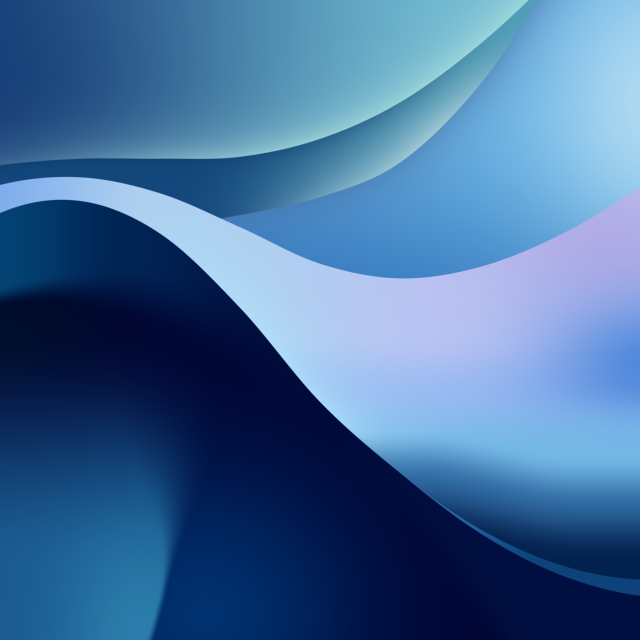
Reproduce this background procedurally as a WebGL 2 fragment shader.

```glsl
#version 300 es
precision highp float;
// Draws layered, softly lit blue waves: folded sheets above a pale ribbon over a dark hollow.

#define SHEET_GLOW 0.035
#define FOLD_SHADOW 0.022
#define RIM_WIDTH 0.045
#define SLIVER_START 0.64
#define SLIVER_WIDTH 0.025

uniform vec2 u_resolution;
out vec4 fragColor;

// Smooth curve through nine evenly spaced heights, with curved ends.
float wave(float x, float h[9]) {
    float s = clamp(x, 0.0, 1.0) * 8.0;
    int i = min(int(s), 7);
    float t = s - float(i);
    float b = h[i], c = h[i + 1];
    float a = i > 0 ? h[i - 1] : 3.0 * (h[0] - h[1]) + h[2];
    float d = i < 7 ? h[i + 2] : 3.0 * (h[8] - h[7]) + h[6];
    return b + 0.5 * t * (c - a + t * (2.0 * a - 5.0 * b + 4.0 * c - d
        + t * (3.0 * (b - c) + d - a)));
}

// Approximate signed distance above a wave.
float above(vec2 p, float h[9]) {
    float e = 0.004;
    float x = clamp(p.x, e, 1.0 - e);
    float slope = (wave(x + e, h) - wave(x - e, h)) / (2.0 * e);
    return (p.y - wave(p.x, h)) / sqrt(1.0 + slope * slope);
}

// Soft elliptical spot of light.
float spot(vec2 p, vec2 center, vec2 radius) {
    vec2 q = (p - center) / radius;
    return exp(-dot(q, q));
}

float cover(float d) {
    float pixel = 1.0 / min(u_resolution.x, u_resolution.y);
    return smoothstep(-0.8 * pixel, 0.8 * pixel, d);
}

// Top left sheet, brightest along its lower rim.
vec3 topSheet(vec2 p, float d) {
    vec3 c = mix(vec3(0.08, 0.23, 0.46), vec3(0.45, 0.74, 0.83), smoothstep(-0.15, 0.82, p.x));
    c = mix(c, vec3(0.07, 0.22, 0.45), 0.4 * spot(p, vec2(0.0, 0.86), vec2(0.22, 0.12)));
    float glow = exp(-max(d, 0.0) / SHEET_GLOW) * mix(0.25, 0.75, smoothstep(0.0, 0.5, p.x));
    return mix(c, vec3(0.67, 0.87, 0.87), glow);
}

// Narrow fold tucked under the top sheet.
vec3 foldSheet(vec2 p, float dTop, float dLow) {
    vec3 c = mix(vec3(0.08, 0.28, 0.49), vec3(0.33, 0.63, 0.73), smoothstep(0.25, 0.75, p.x));
    float pale = exp(-max(dLow, 0.0) / 0.045) * smoothstep(0.32, 0.68, p.x);
    c = mix(c, vec3(0.68, 0.82, 0.86), 0.9 * pale * smoothstep(0.98, 0.78, p.y));
    float shadow = exp(min(dTop, 0.0) / FOLD_SHADOW);
    return mix(c, vec3(0.04, 0.24, 0.42), 0.55 * shadow * smoothstep(1.05, 0.7, p.y));
}

// Broad sheet on the right, lit from the far edge.
vec3 rightSheet(vec2 p, float dFold) {
    float light = smoothstep(0.5, 0.92, p.y + 0.25 * (p.x - 0.5));
    vec3 c = mix(vec3(0.22, 0.48, 0.75), vec3(0.42, 0.71, 0.90), light);
    c = mix(c, vec3(0.70, 0.86, 0.95), 0.95 * spot(p, vec2(1.03, 0.84), vec2(0.17, 0.22)));
    float shadow = exp(min(dFold, 0.0) / 0.035);
    return mix(c, vec3(0.27, 0.43, 0.64), 0.5 * shadow);
}

// Pale ribbon that turns from lavender to deep blue.
vec3 ribbon(vec2 p, float dLow) {
    vec3 c = mix(vec3(0.50, 0.68, 0.93), vec3(0.68, 0.81, 0.94), smoothstep(-0.02, 0.24, p.x));
    c = mix(c, vec3(0.73, 0.77, 0.95), smoothstep(0.35, 0.7, p.x));
    c = mix(c, vec3(0.69, 0.65, 0.89), 0.8 * spot(p, vec2(0.95, 0.62), vec2(0.2, 0.11)));
    c = mix(c, vec3(0.55, 0.71, 0.95), 0.7 * smoothstep(0.48, 0.38, p.y));
    c = mix(c, vec3(0.29, 0.52, 0.85), 0.95 * spot(p, vec2(1.03, 0.43), vec2(0.18, 0.11)));
    c = mix(c, vec3(0.45, 0.72, 0.90), smoothstep(0.40, 0.29, p.y));
    float rim = exp(-max(dLow, 0.0) / RIM_WIDTH) * smoothstep(0.15, 0.42, p.x);
    c = mix(c, vec3(0.69, 0.88, 0.98), 0.8 * rim * smoothstep(0.25, 0.36, p.y));
    float depth = p.y - 0.04 * smoothstep(0.9, 0.65, p.x);
    c = mix(c, vec3(0.19, 0.42, 0.64), smoothstep(0.29, 0.205, depth));
    return mix(c, vec3(0.01, 0.13, 0.31), smoothstep(0.225, 0.125, depth));
}

// Dark hollow with a shaded vault and a blue swell in the corner.
vec3 hollow(vec2 p) {
    vec3 c = mix(vec3(0.0, 0.01, 0.19), vec3(0.0, 0.19, 0.43),
        spot(p, vec2(0.32, 0.04), vec2(0.25, 0.24)));
    c = mix(c, vec3(0.0, 0.05, 0.17), spot(p, vec2(0.0, 0.49), vec2(0.18, 0.1)));

    float edge = 0.272 - 0.7 * (p.y - 0.23) * (p.y - 0.23);
    float blur = mix(0.007, 0.11, smoothstep(0.08, 0.42, p.y));
    float swell = smoothstep(blur, -blur, p.x - edge) * smoothstep(0.5, 0.12, p.y);
    vec3 swellColor = mix(vec3(0.10, 0.35, 0.56), vec3(0.17, 0.49, 0.67),
        spot(p, vec2(0.22, 0.0), vec2(0.13, 0.2)));
    c = mix(c, swellColor, swell);

    float vault = p.y - 0.55 + 1.2 * (p.x - 0.11) * (p.x - 0.11);
    float softness = mix(0.016, 0.07, smoothstep(0.0, 0.35, p.x));
    vec3 vaultColor = mix(vec3(0.01, 0.26, 0.45), vec3(0.0, 0.14, 0.33), smoothstep(0.0, 0.2, p.x));
    vaultColor = mix(vaultColor, vec3(0.0, 0.06, 0.25), smoothstep(0.2, 0.43, p.x));
    return mix(c, vaultColor, smoothstep(-softness, softness, vault));
}

void main() {
    vec2 p = gl_FragCoord.xy / u_resolution;
    float dTop = above(p, float[9](0.742, 0.752, 0.752, 0.755, 0.783, 0.84, 0.931, 1.048, 1.18));
    float dFold = above(p, float[9](0.6, 0.63, 0.645, 0.664, 0.692, 0.746, 0.868, 1.05, 1.22));
    float dCrest = above(p, float[9](0.711, 0.723, 0.698, 0.645, 0.588, 0.565, 0.583, 0.633, 0.708));
    float dLow = above(p, float[9](0.667, 0.686, 0.635, 0.519, 0.372, 0.261, 0.167, 0.102, 0.069));

    // Stack the layers from the back to the front.
    vec3 color = rightSheet(p, dFold);
    color = mix(color, foldSheet(p, dTop, dFold), cover(dFold));
    color = mix(color, topSheet(p, dTop), cover(dTop));
    color = mix(color, ribbon(p, dLow), cover(-dCrest));

    // Thin translucent underside of the ribbon.
    float along = max(p.x - SLIVER_START, 0.0) / (1.0 - SLIVER_START);
    float width = SLIVER_WIDTH * pow(along, 1.3);
    vec3 sliver = mix(vec3(0.20, 0.47, 0.70), vec3(0.05, 0.26, 0.48), smoothstep(0.0, 0.6, along));
    color = mix(color, sliver, cover(width - dLow) * step(0.001, along));
    color = mix(color, hollow(p), cover(-dLow));
    fragColor = vec4(color, 1.0);
}
```
